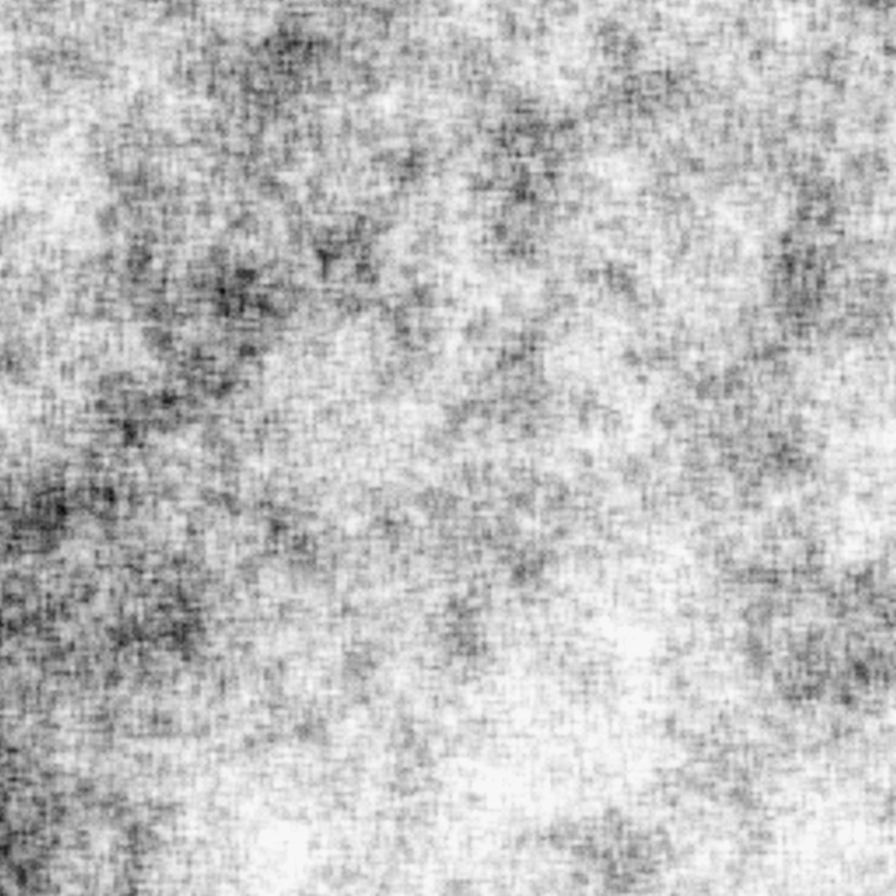
This texture is drawn by a Shadertoy shader. Its source:

```glsl
const float NOISE_DEVIATION = 0.43;

// Integer hash, returns a value in -1..1
float hash(ivec2 cell, int seed) {
    uvec2 q = uvec2(cell + 4096) * uvec2(1597334677u, 3812015801u);
    uint h = q.x ^ q.y ^ (uint(seed) * 2798796415u);
    h = (h ^ (h >> 16)) * 2146121005u;
    h = (h ^ (h >> 15)) * 2221713035u;
    h ^= h >> 16;
    return float(h >> 8) / 8388608.0 - 1.0;
}

// Smooth value noise scaled to unit deviation
float unitNoise(vec2 p, int seed) {
    ivec2 cell = ivec2(floor(p));
    vec2 w = smoothstep(0.0, 1.0, fract(p));
    float low = mix(hash(cell, seed), hash(cell + ivec2(1, 0), seed), w.x);
    float high = mix(hash(cell + ivec2(0, 1), seed), hash(cell + ivec2(1, 1), seed), w.x);
    return mix(low, high, w.y) / NOISE_DEVIATION;
}

// Layered clouds, kept at unit deviation for any number of octaves
float clouds(vec2 p, float frequency, float persistence, int octaves) {
    float sum = 0.0;
    float power = 0.0;
    float amplitude = 1.0;
    for (int i = 0; i < octaves; i++) {
        vec2 offset = vec2(0.37, 0.61) * float(i);
        sum += amplitude * unitNoise(p * frequency + offset, i + 1);
        power += amplitude * amplitude;
        amplitude *= persistence;
        frequency *= 2.0;
    }
    return sum / sqrt(power);
}

// Fine crossed fibres, horizontal plus vertical
float weave(vec2 p, float along, float across) {
    float horizontal = unitNoise(p * vec2(along, across), 21);
    float vertical = unitNoise(p * vec2(across, along), 22);
    return (horizontal + vertical) * 0.7071;
}

// Bright values level off while dark ones deepen
float tone(float level, float middle, float contrast, float shoulder) {
    return clamp(middle + contrast * level - shoulder * level * level, 0.02, 0.97);
}

void mainImage(out vec4 fragColor, in vec2 fragCoord) {
    vec2 p = fragCoord / iResolution.y;
    float across = fragCoord.x / iResolution.x;

    // Blotches, cloth grain and a darker left side
    float blotches = clouds(p, 4.0, 0.82, 7);
    float grain = weave(p, 64.0, 185.0);
    float sideShade = 0.22 - 0.9 * (1.0 - smoothstep(0.0, 0.5, across));
    float level = 0.85 * blotches + 0.42 * grain + sideShade;

    fragColor = vec4(vec3(tone(level, 0.75, 0.14, 0.02)), 1.0);
}
```
